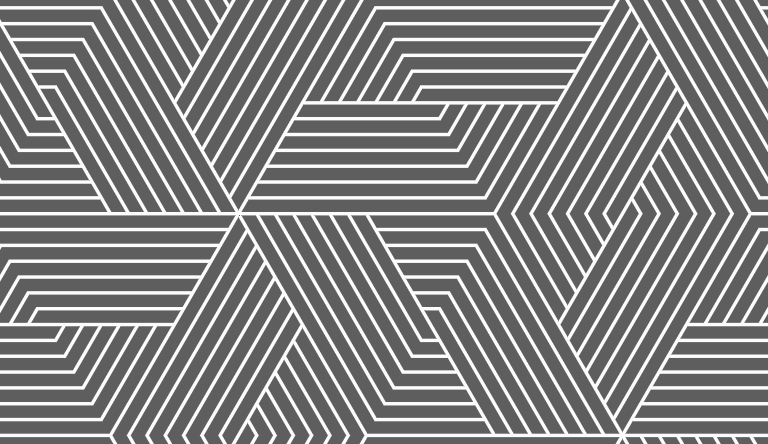
This pattern is drawn by a Shadertoy shader. Its source:

```glsl
#define TILES_ACROSS 1.0                // pattern periods per canvas width
#define HUB          vec2(-0.1895, 0.0108) // six-way junction, from the centre, in widths
#define BANDS        14.0               // stripes across one rhombus
#define LINE_WIDTH   0.0134             // in rhombus sides
#define GROUND       vec3(0.37)
#define LINE         vec3(0.99)

const float ROOT3 = 1.7320508;

// Distance to the lines of a unit rhombus; cell holds its skewed coordinates.
float rhombusLines(vec2 cell) {
    // Both halves are alike under a half turn
    if (cell.y > 0.5) cell = 1.0 - cell;

    // Nested bends that follow the obtuse corner
    float inset = min(cell.x, cell.y);
    float bends = abs(fract(inset * BANDS + 0.5) - 0.5) / BANDS;

    // Far edge and the seam between the halves
    float border = min(1.0 - cell.x, 0.5 - cell.y);

    return min(bends, border) * 0.5 * ROOT3;
}

// Distance to the lines of the whole tiling, with rhombus sides of length 1.
float tilingLines(vec2 p) {
    const mat2 thirdTurn = mat2(-0.5, 0.5 * ROOT3, -0.5 * ROOT3, -0.5);
    float dist = 1.0;
    p.x -= 1.0; // turn about a three-way junction

    // Each orientation owns every third cell of its skewed grid
    for (int i = 0; i < 3; i++) {
        vec2 skewed = p.x + vec2(p.y, -p.y) / ROOT3;
        vec2 id = floor(skewed);
        if (mod(id.x + id.y + 0.5, 3.0) < 1.0)
            dist = rhombusLines(skewed - id);
        p = thirdTurn * p;
    }
    return dist;
}

void mainImage(out vec4 fragColor, in vec2 fragCoord) {
    float sidesPerWidth = 3.0 * TILES_ACROSS;
    vec2 p = (fragCoord - 0.5 * iResolution.xy) / iResolution.x - HUB;
    float pixel = sidesPerWidth / iResolution.x;

    float dist = tilingLines(p * sidesPerWidth);
    float ink = clamp(0.5 + (0.5 * LINE_WIDTH - dist) / pixel, 0.0, 1.0);
    fragColor = vec4(mix(GROUND, LINE, ink), 1.0);
}
```
